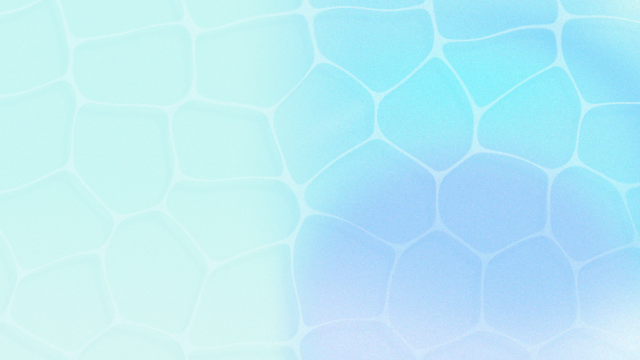
Give the GLSL for this background, as a Shadertoy shader.

```glsl
// Pale pool water: soft mint, cyan and periwinkle glows under a net of light.
// The net is a rounded Voronoi edge field over wavy rows of cells, drawn once
// as thin bright lines and once as a faint displaced shadow.

const int ROWS = 6;
// Per row, bottom to top: start, step and bend of x
const vec3 ROW_X[ROWS] = vec3[](
    vec3(0.05, 0.32, 0.0), vec3(0.174, 0.26, 0.0), vec3(0.127, 0.537, -0.039),
    vec3(0.07, 0.282, 0.0), vec3(0.023, 0.338, 0.0), vec3(-0.023, 0.347, 0.0));
// Per row: height, then amplitude, frequency and phase of its wave
const vec4 ROW_Y[ROWS] = vec4[](
    vec4(-0.05, 0.03, 2.0, 0.0), vec4(0.2, -0.046, 2.8, 0.0), vec4(0.433, -0.051, 1.5, 0.0),
    vec4(0.634, -0.0625, 1.1, -1.32), vec4(0.85, 0.035, 2.1, 0.0), vec4(1.035, -0.058, 2.1, -2.1));

float hash(vec2 p) {
    vec3 q = fract(vec3(p.xyx) * 0.1031);
    q += dot(q, q.yzx + 33.33);
    return fract((q.x + q.y) * q.z);
}

// Centre of a water cell; one unit is the canvas height.
vec2 cellSite(int i, int row) {
    float k = float(i);
    vec3 x = ROW_X[row];
    vec4 y = ROW_Y[row];
    return vec2(x.x + k * (x.y + k * x.z), y.x + y.y * cos(y.z * k + y.w));
}

// Distance to the cell border, blended so that the corners are rounded.
float borderDistance(vec2 p) {
    p += 0.012 * sin(p.yx * vec2(12.0, 10.0) + vec2(0.6, 2.0));
    p += 0.005 * sin(p.yx * vec2(29.0, 25.0) + vec2(1.0, 0.0));

    vec2 nearest = vec2(9.0);
    for (int j = 0; j < ROWS; j++)
    for (int i = -1; i <= 6; i++) {
        vec2 r = cellSite(i, j) - p;
        if (dot(r, r) < dot(nearest, nearest)) nearest = r;
    }

    float blend = 0.012, sum = 1e-9;
    for (int j = 0; j < ROWS; j++)
    for (int i = -1; i <= 6; i++) {
        vec2 r = cellSite(i, j) - p;
        vec2 gap = r - nearest;
        if (dot(gap, gap) > 1e-5)
            sum += exp(-dot(0.5 * (r + nearest), normalize(gap)) / blend);
    }
    return -blend * log(sum);
}

// Soft elliptical glow, 1 at its centre.
float glow(vec2 p, vec2 centre, vec2 size) {
    vec2 q = (p - centre) / size;
    return exp(-dot(q, q));
}

vec3 waterColour(vec2 p) {
    // Mint shallows on the left, paler towards the bottom
    vec3 col = mix(vec3(0.835, 0.965, 0.952), vec3(0.785, 0.965, 0.953), smoothstep(0.0, 0.65, p.y));

    // Cyan body with a brighter pool and a blue arc at the upper right
    float softness = mix(0.08, 0.2, smoothstep(0.1, 0.5, p.y));
    vec3 cyan = vec3(0.645, 0.915, 0.975);
    cyan = mix(cyan, vec3(0.55, 0.945, 0.985), glow(p, vec2(1.33, 0.77), vec2(0.38, 0.13)));
    cyan = mix(cyan, vec3(0.61, 0.92, 0.98), glow(p, vec2(1.75, 0.52), vec2(0.2, 0.2)));
    float arc = length((p - vec2(1.3, 0.5)) / vec2(0.56, 0.45));
    cyan = mix(cyan, vec3(0.55, 0.86, 0.98), 0.8 * exp(-pow((arc - 0.98) / 0.13, 2.0)) * smoothstep(1.05, 1.55, p.x));
    col = mix(col, cyan, smoothstep(0.83 - softness, 0.83 + softness, p.x));

    // Pale diagonal streak
    float across = dot(p - vec2(0.93, 0.66), vec2(-0.5, 0.866));
    col = mix(col, vec3(0.74, 0.945, 0.97), 0.45 * exp(-pow(across / 0.03, 2.0)) * glow(p, vec2(0.93, 0.66), vec2(0.15)));

    // Periwinkle depth, fading to lavender and white at the lower edge
    float depth = length((p - vec2(1.3, 0.12)) / vec2(0.5, 0.47));
    vec3 blue = mix(vec3(0.81, 0.89, 0.985), vec3(0.635, 0.825, 0.98), smoothstep(-0.02, 0.38, p.y + 0.3 * (p.x - 1.1)));
    blue = mix(blue, vec3(0.80, 0.89, 0.985), 0.7 * smoothstep(0.15, -0.02, p.y));
    col = mix(col, blue, 1.0 - smoothstep(0.77, 1.15, depth));
    col = mix(col, vec3(0.87, 0.95, 0.985), glow(p, vec2(1.78, 0.03), vec2(0.2, 0.17)));

    // Light in the top right corner
    return mix(col, vec3(0.82, 0.965, 0.96), 0.9 * glow(p, vec2(1.79, 1.02), vec2(0.12, 0.11)));
}

void mainImage(out vec4 fragColor, in vec2 fragCoord) {
    vec2 p = fragCoord / iResolution.y;
    vec3 col = waterColour(p);

    // Faint shadow of the net, then the net itself with a varying width
    float shadow = 1.0 - smoothstep(0.0, 0.014, borderDistance(p + vec2(0.02, 0.026)));
    col -= vec3(0.016, 0.007, 0.003) * shadow;
    float width = 0.0062 + 0.0016 * sin(9.0 * p.x + 4.0 * sin(7.0 * p.y));
    float net = 1.0 - smoothstep(0.0005, width, borderDistance(p));
    float deep = smoothstep(0.8, 1.0, p.x) * smoothstep(0.6, 0.35, p.y);
    col = mix(col, vec3(0.89, 0.975, 0.98), net * mix(0.52, 0.24, deep));

    // Fine grain, stronger in the blue part
    vec2 grain = floor(p * 288.0);
    vec3 speck = vec3(hash(grain), hash(grain + 71.0), hash(grain + 139.0)) - 0.5;
    col += speck * vec3(0.05, 0.03, 0.015) * mix(0.4, 1.0, smoothstep(0.7, 1.0, p.x));

    fragColor = vec4(clamp(col, 0.0, 1.0), 1.0);
}
```
